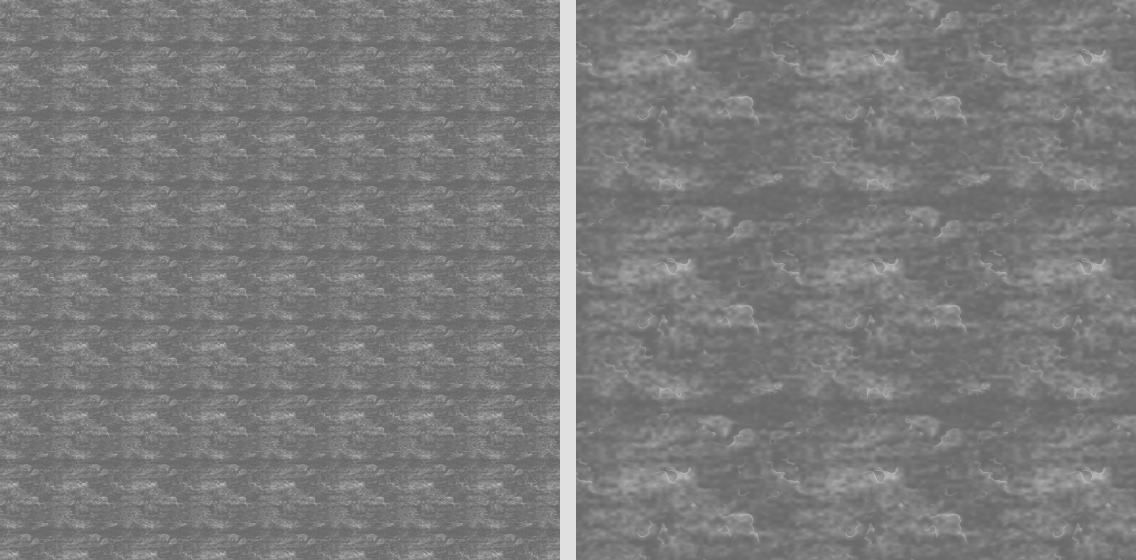
Left, the full canvas; right, a detail of the centre.
Reproduce this texture procedurally as a Shadertoy shader.

```glsl
// Grey weathered stone: about 8 by 8 repeats of ragged, broken pale crests and flecks.

const vec2 REPEATS = vec2(8.1, 8.05);
const vec2 TILE_SHIFT = vec2(0.02, 0.01);
const vec3 DARK_STONE = vec3(0.43);
const vec3 PALE_FLECK = vec3(0.69);
const vec2 CLOUD_CELLS = vec2(6.0, 10.0);
const vec2 BREAK_CELLS = vec2(7.0, 11.0);
const vec2 STREAK_CELLS = vec2(6.0, 40.0);
const vec2 GRAIN_CELLS = vec2(36.0, 52.0);
const vec2 WARP = vec2(0.16, 0.12);
const float LAYERS = 5.0;              // crest lines per repeat, sharp above and soft below
const float LAYER_TOP = 0.14;
const float LAYER_WAVE = 3.2;
const vec2 SWELL = vec2(0.03, 0.06);   // one slow wave per repeat, across and down
const float WEAR = 0.05;               // uneven brightness across the canvas
const float SPECKLE = 0.12;            // fine grain that differs between repeats

// Patches in one tile, y downwards: centre.xy, radius.zw
const int PATCH_COUNT = 11;
const vec4 PATCHES[PATCH_COUNT] = vec4[](
    vec4(0.19, 0.97, 0.07, 0.04), vec4(0.95, 0.96, 0.13, 0.05),
    vec4(0.50, 0.15, 0.08, 0.035), vec4(0.70, 0.34, 0.24, 0.04),
    vec4(0.83, 0.54, 0.07, 0.05), vec4(0.10, 0.50, 0.14, 0.05),
    vec4(0.35, 0.70, 0.15, 0.025), vec4(0.55, 0.06, 0.30, 0.05),
    vec4(0.50, 0.43, 0.45, 0.04), vec4(0.45, 0.63, 0.60, 0.035),
    vec4(0.45, 0.81, 0.28, 0.06));
// Positive weights are pale, negative ones are dark bands
const float WEIGHTS[PATCH_COUNT] = float[](
    1.2, 0.5, 0.7, 0.45, 0.8, 0.4, 0.5, 0.2, -0.6, -0.5, -0.3);

float hash(vec2 p) {
    vec3 q = fract(vec3(p.xyx) * 0.1031);
    q += dot(q, q.yzx + 33.33);
    return fract((q.x + q.y) * q.z);
}

// Value noise that wraps once per tile
float tileNoise(vec2 tile, vec2 cells, float seed) {
    vec2 p = tile * cells;
    vec2 i = floor(p);
    vec2 f = p - i;
    f = f * f * (3.0 - 2.0 * f);
    vec2 a = mod(i, cells) + seed;
    vec2 b = mod(i + 1.0, cells) + seed;
    return mix(mix(hash(a), hash(vec2(b.x, a.y)), f.x),
               mix(hash(vec2(a.x, b.y)), hash(b), f.x), f.y);
}

float tileFbm(vec2 tile, vec2 cells, float seed) {
    float sum = 0.0;
    float total = 0.0;
    float amplitude = 0.5;
    for (int octave = 0; octave < 4; octave++) {
        sum += amplitude * tileNoise(tile, cells, seed);
        total += amplitude;
        cells *= 2.0;
        seed += 19.0;
        amplitude *= 0.72;
    }
    return sum / total;
}

// Wrapped soft ellipses that set the layout of each repeat
float patchLayout(vec2 tile) {
    float sum = 0.0;
    for (int i = 0; i < PATCH_COUNT; i++) {
        vec2 d = (fract(tile - PATCHES[i].xy + 0.5) - 0.5) / PATCHES[i].zw;
        sum += WEIGHTS[i] * exp(-dot(d, d));
    }
    return sum;
}

void mainImage(out vec4 fragColor, in vec2 fragCoord) {
    vec2 uv = fragCoord / iResolution.xy;
    vec2 tile = vec2(uv.x, 1.0 - uv.y) * REPEATS - TILE_SHIFT;

    // Bend the layers into ragged waves
    vec2 bend = vec2(tileFbm(tile, vec2(4.0, 6.0), 3.0),
                     tileFbm(tile, vec2(5.0, 6.0), 71.0)) - 0.5;
    vec2 bent = tile + bend * WARP;

    // Repeating detail: clouds, broken crests, level streaks and grain
    float cloud = tileFbm(bent, CLOUD_CELLS, 131.0) - 0.5;
    float depth = fract(LAYERS * (tile.y - LAYER_TOP) + LAYER_WAVE * bend.y);
    float gaps = smoothstep(0.46, 0.62, tileFbm(bent, BREAK_CELLS, 211.0));
    float crest = smoothstep(0.0, 0.09, depth) * exp(-5.0 * depth) * gaps;
    float streak = tileNoise(tile + bend * 0.03, STREAK_CELLS, 307.0) - 0.5;
    float grain = tileNoise(tile, GRAIN_CELLS, 401.0) - 0.5;

    // Slow wave of the repeat, and wear that does not follow it
    float swell = dot(SWELL, cos(6.28318 * (tile - vec2(0.12, 0.02))));
    float wear = tileNoise(uv, vec2(9.0, 7.0), 503.0) - 0.5;
    float speckle = tileNoise(uv, vec2(400.0), 601.0) - 0.5;

    float fleck = 0.21 + 1.15 * cloud + 0.36 * patchLayout(tile + bend * 0.12)
                + 0.65 * crest + 0.26 * streak + 0.30 * grain
                + swell + WEAR * wear + SPECKLE * speckle;
    fleck = 0.5 * (fleck + sqrt(fleck * fleck + 0.01));
    fleck = pow(min(fleck, 1.0), 1.5);

    vec3 color = mix(DARK_STONE, PALE_FLECK, fleck);
    color += 0.03 * (streak + grain);
    fragColor = vec4(color, 1.0);
}
```
